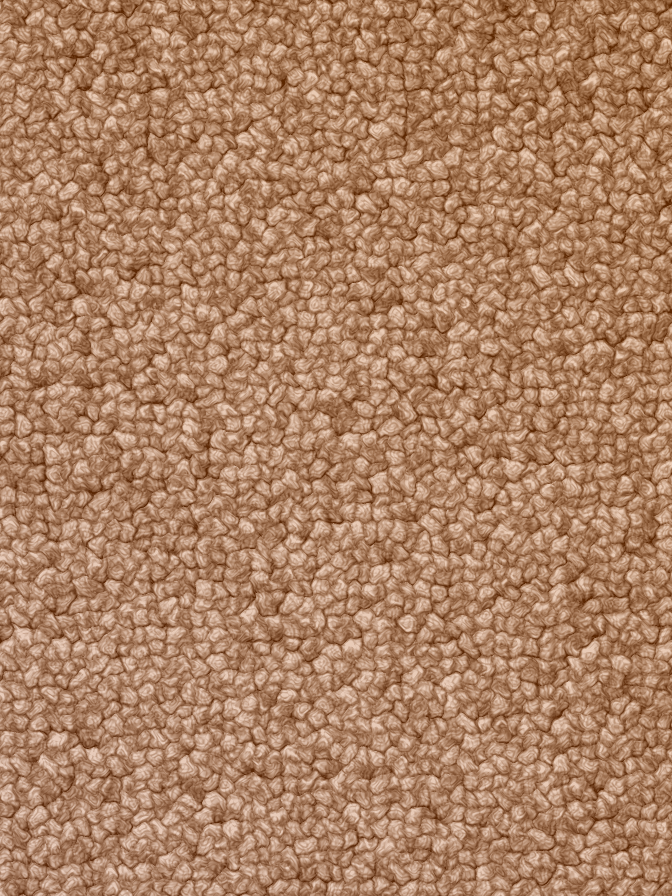
Give the GLSL for this texture, as a WebGL 2 fragment shader.

```glsl
#version 300 es
precision highp float;
// Curly boucle fleece: packed woolly tufts with dark creases between them.
// Weighted cellular noise forms the tufts, a finer layer of it the fuzz,
// and bent sine strands with bright crescents form the curls.

#define TUFTS_PER_HEIGHT 60.0
#define FUZZ_SCALE 2.9
#define STRAND_FREQ 21.0
#define BASE_TONE 0.33
#define CREASE_DEPTH 0.50
#define PIT_DEPTH 0.32
#define LIGHT_GAIN 0.36
#define STRAND_GAIN 0.13
#define FUZZ_GAIN 0.26
#define LIGHT_DIR vec2(-0.45, 0.89)
#define DARK_WOOL vec3(0.47, 0.28, 0.15)
#define PALE_WOOL vec3(0.84, 0.71, 0.62)

uniform vec2 u_resolution;
out vec4 fragColor;

vec2 hash2(vec2 p) {
    vec3 h = fract(p.xyx * vec3(0.1031, 0.1030, 0.0973));
    h += dot(h, h.yzx + 33.33);
    return fract((h.xx + h.yz) * h.zy);
}

mat2 rotation(float a) {
    float c = cos(a), s = sin(a);
    return mat2(c, s, -s, c);
}

// Returns the height of the top dome and its lead over the next one
vec2 domes(vec2 p, out vec2 local, out vec2 seed) {
    vec2 cell = floor(p);
    float top = -9.0, next = -9.0;
    for (int y = -1; y <= 1; y++) {
        for (int x = -1; x <= 1; x++) {
            vec2 id = cell + vec2(x, y);
            vec2 rnd = hash2(id + 71.0);
            vec2 offset = p - id - 0.5 - 0.8 * (hash2(id) - 0.5);
            vec2 q = rotation(6.283 * rnd.x) * offset * vec2(0.84, 1.2);
            float height = 0.28 * rnd.y - dot(q, q);
            if (height > top) {
                next = top;
                top = height;
                local = offset;
                seed = rnd;
            } else {
                next = max(next, height);
            }
        }
    }
    return vec2(top, top - next);
}

// Tone of the wool, 0 in the shadows to 1 on the pale tips
float woolTone(vec2 uv) {
    vec2 p = uv * TUFTS_PER_HEIGHT + 40.0;
    p += 0.11 * sin(p.yx * 2.7 + vec2(0.0, 1.9)) + 0.05 * sin(p.yx * 7.3 + p);
    vec2 local, seed, fuzzLocal, fuzzSeed;
    vec2 tuft = domes(p, local, seed);

    // Rounded body, creases and deep pits
    float tone = BASE_TONE + CREASE_DEPTH * smoothstep(0.0, 0.62, tuft.y);
    tone -= PIT_DEPTH * smoothstep(0.12, 0.6, -tuft.x);
    tone += LIGHT_GAIN * dot(local, LIGHT_DIR) + 0.2 * (seed.y - 0.5);

    // Strands winding around an off-centre point of each tuft
    vec2 curl = local - 0.8 * (hash2(seed * 91.0) - 0.5);
    float radius = length(curl);
    float bend = sin(curl.x * 6.0 + seed.x * 9.0) + sin(curl.y * 8.0 + seed.y * 7.0);
    tone += STRAND_GAIN * sin(radius * STRAND_FREQ + 1.4 * bend);

    // Glossy crescent on some of the tufts
    float side = dot(curl / max(radius, 0.01), rotation(6.283 * seed.y) * vec2(0.0, 1.0));
    float crescent = 1.0 - smoothstep(0.03, 0.13, abs(radius - 0.32));
    tone += 0.26 * crescent * smoothstep(0.0, 0.6, side) * step(0.6, seed.x);

    // Fine fuzz, turned a different way on every tuft
    vec2 fuzzPos = rotation(6.283 * seed.x) * p * FUZZ_SCALE * vec2(0.8, 1.25);
    vec2 fuzz = domes(fuzzPos, fuzzLocal, fuzzSeed);
    tone += FUZZ_GAIN * (smoothstep(0.0, 0.6, fuzz.y) - 0.55);
    tone += 0.14 * (fuzzSeed.y - 0.5);
    return tone;
}

vec3 woolColour(float tone) {
    float t = clamp(tone, -0.3, 1.2);
    vec3 colour = mix(DARK_WOOL, PALE_WOOL, t);
    return colour - vec3(-0.005, 0.01, 0.025) * 4.0 * max(t * (1.0 - t), 0.0);
}

void main() {
    // Four samples per pixel keep the creases and fibres smooth
    float tone = 0.0;
    for (int i = 0; i < 4; i++) {
        vec2 sub = (vec2(i % 2, i / 2) - 0.5) * 0.5;
        tone += 0.25 * woolTone((gl_FragCoord.xy + sub) / u_resolution.y);
    }

    // Soft uneven light: paler low left, warmer and deeper at the top right
    vec2 view = gl_FragCoord.xy / u_resolution - 0.5;
    float warmth = 0.5 * view.x + 0.8 * view.y;
    tone += 0.04 - 0.09 * warmth - 0.16 * dot(view, view);
    vec3 colour = woolColour(tone) + vec3(0.012, 0.0, -0.03) * warmth;
    fragColor = vec4(clamp(colour, 0.0, 1.0), 1.0);
}
```
